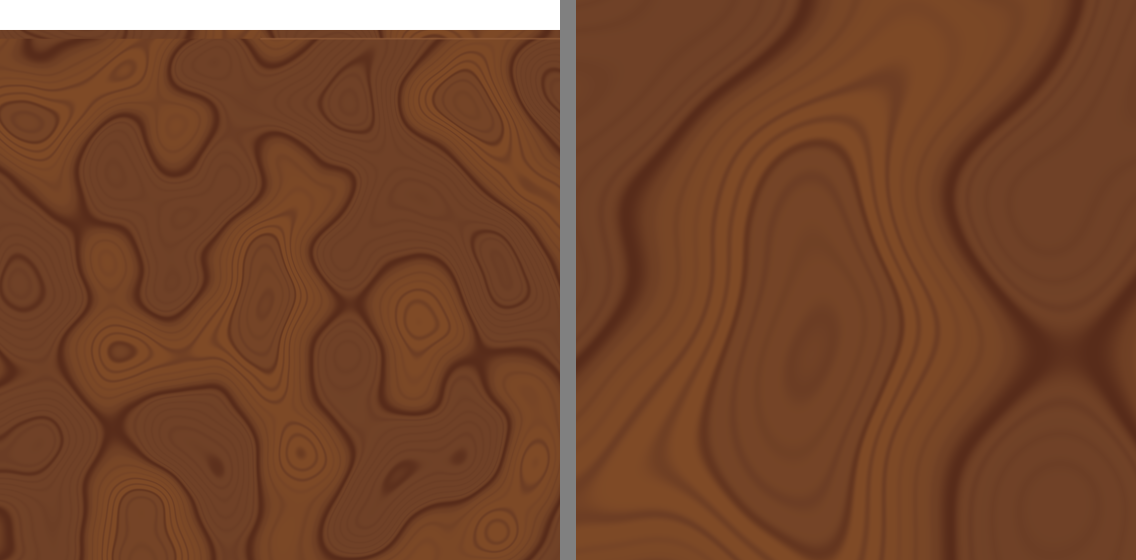
Left: the whole. Right: its middle third, enlarged.
Write a Shadertoy shader that draws this texture.

```glsl
// Polished brown burl wood with contour-like grain below a plain white band.

const vec3 WHITE = vec3(1.0);
const vec3 DULL_BROWN = vec3(0.438, 0.256, 0.152);
const vec3 WARM_BROWN = vec3(0.500, 0.292, 0.150);
const vec3 RING_BROWN = vec3(0.395, 0.218, 0.135);
const vec3 VEIN_BROWN = vec3(0.345, 0.172, 0.102);
const vec3 SEAM_LIGHT = vec3(0.580, 0.370, 0.230);

const float TAU = 6.2831853;
const float GRAIN_SCALE = 4.7;     // noise cells across the canvas
const float WOBBLE = 0.16;         // share of the finer octave
const float RING_SPACING = 0.062;  // height between faint rings
const float VEIN_SHARP = 0.024;    // vein falloff on the low side
const float VEIN_SOFT = 0.040;     // vein falloff on the high side
const float KNOT_HIGH = 0.37;      // heights of the dark inner loops
const float KNOT_LOW = -0.38;
const float WOOD_TOP = 0.9466;     // lower edge of the white band
const float STRIP_BOTTOM = 0.931;  // lower edge of the narrow top strip
const float STRIP_SPLIT = 0.465;   // joint between the two strip pieces
const float SEAM_WIDTH = 0.0014;

uint scramble(uint n) {
    n = (n ^ 61u) ^ (n >> 16);
    n *= 9u;
    n ^= n >> 4;
    n *= 668265261u;
    return n ^ (n >> 15);
}

float hash(ivec2 cell) {
    uint n = scramble(uint(cell.x) + scramble(uint(cell.y) + 17u));
    return float(n & 65535u) / 65536.0;
}

float cornerSlope(ivec2 cell, vec2 offset) {
    float angle = TAU * hash(cell);
    return dot(vec2(cos(angle), sin(angle)), offset);
}

float gradientNoise(vec2 p) {
    ivec2 cell = ivec2(floor(p));
    vec2 f = fract(p);
    vec2 u = f * f * f * (f * (f * 6.0 - 15.0) + 10.0);
    float low = mix(cornerSlope(cell, f),
                    cornerSlope(cell + ivec2(1, 0), f - vec2(1.0, 0.0)), u.x);
    float high = mix(cornerSlope(cell + ivec2(0, 1), f - vec2(0.0, 1.0)),
                     cornerSlope(cell + ivec2(1, 1), f - vec2(1.0)), u.x);
    return mix(low, high, u.y);
}

float bell(float x, float width) {
    return exp(-x * x / (width * width));
}

vec3 wood(vec2 p) {
    // Height field whose level sets form the grain
    vec2 q = p * GRAIN_SCALE + vec2(3.3, 8.6);
    float h = gradientNoise(q) + WOBBLE * gradientNoise(q * 2.1 + 31.7);

    // Broad tone: high ground is warm, knot cores are dull again
    float warmth = smoothstep(-0.16, 0.34, h);
    warmth *= 1.0 - 0.65 * smoothstep(KNOT_HIGH - 0.02, KNOT_HIGH + 0.02, h);
    vec3 color = mix(DULL_BROWN, WARM_BROWN, warmth);

    // Faint rings, each level with its own strength
    float level = h / RING_SPACING;
    float strength = mix(0.2, 0.65, hash(ivec2(int(round(level)), 91)));
    float ring = pow(0.5 + 0.5 * cos(TAU * level), 3.0);
    color = mix(color, RING_BROWN, ring * strength);

    // Dark inner loops and the main winding veins
    float knots = 0.5 * bell(h - KNOT_HIGH, 0.012) + 0.75 * bell(h - KNOT_LOW, 0.018);
    float vein = bell(h, h > 0.0 ? VEIN_SOFT : VEIN_SHARP);
    return mix(color, VEIN_BROWN, max(knots, vein));
}

void mainImage(out vec4 fragColor, in vec2 fragCoord) {
    vec2 uv = fragCoord / iResolution.xy;
    float pixel = 1.0 / iResolution.y;

    // Narrow strip of displaced grain above the main panel
    float rightPiece = smoothstep(-pixel, pixel, uv.x - STRIP_SPLIT);
    vec3 strip = mix(wood(uv + vec2(5.2, 2.4)), wood(uv + vec2(1.7, 6.1)), rightPiece);
    float inStrip = smoothstep(-0.5 * pixel, 0.5 * pixel, uv.y - STRIP_BOTTOM);
    vec3 color = mix(wood(uv), strip, inStrip);

    // Thin bright seam under the right strip piece
    float seam = 1.0 - smoothstep(0.0, pixel, abs(uv.y - STRIP_BOTTOM) - 0.5 * SEAM_WIDTH);
    color = mix(color, SEAM_LIGHT, 0.6 * seam * rightPiece);

    // White band
    float band = smoothstep(-0.5 * pixel, 0.5 * pixel, uv.y - WOOD_TOP);
    fragColor = vec4(mix(color, WHITE, band), 1.0);
}
```
